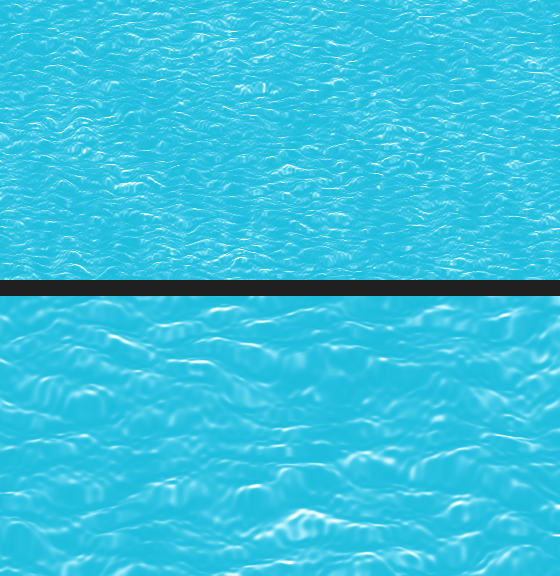
Top: the whole. Bottom: its middle third, enlarged.
Write a WebGL 2 fragment shader that draws this texture.

```glsl
#version 300 es
precision highp float;
// Sunlit pool water: long low ripples with broken, grainy white glints.
// Layered sines of random length and heading form each layer; the layers
// bend one another, and their normalized sum is lifted into a bright tail.

uniform vec2 u_resolution;
out vec4 fragColor;

const float TAU = 6.28319;

vec3 hash3(float n) {
    return fract(sin(n * vec3(12.9898, 78.233, 39.425) + vec3(1.3, 4.1, 7.7)) * 4375.85);
}

// Sum of plane waves with unit variance. Lengths lie between shortest and
// longest; spread is the largest tilt of a crest from the horizontal.
float waves(vec2 p, float shortest, float longest, float spread, float seed, int count) {
    float sum = 0.0;
    for (int i = 0; i < count; i++) {
        vec3 h = hash3(seed + float(i));
        float tilt = spread * (2.0 * h.x - 1.0);
        float wavelength = shortest * pow(longest / shortest, h.y);
        vec2 heading = vec2(sin(tilt), cos(tilt));
        sum += sin(TAU * (dot(p, heading) / wavelength + h.z));
    }
    return sum * sqrt(2.0 / float(count));
}

// Thin bright lines along the zero crossings of a wave field.
float ridge(float field) {
    return (0.8 - abs(field)) / 0.6;
}

// Rare high values become bright glints, the rest stays near zero.
float glintTone(float height) {
    return 1.0 - exp(-0.07 * exp(1.25 * height));
}

// From deep cyan through pale aqua to white.
vec3 waterColor(float tone) {
    return 1.0 - vec3(0.885, 0.26, 0.137) * pow(vec3(1.0 - tone), vec3(1.0, 1.3, 2.2));
}

void main() {
    vec2 p = gl_FragCoord.xy / u_resolution.y;

    // Slow undulation bends every crest
    float calm = waves(p, 0.3, 0.8, 1.2, 11.0, 7);
    vec2 bent = p + vec2(0.0, 0.006) * waves(p, 0.09, 0.18, 1.5, 37.0, 12);

    // Ripples, with their upper flanks steepened
    float lift = waves(bent, 0.026, 0.062, 0.45, 71.0, 24);
    vec2 steep = bent - vec2(0.0, 0.003) * lift;
    float ripple = waves(steep, 0.026, 0.062, 0.45, 71.0, 24);

    // Fine detail rides on the ripples
    float crest = ridge(waves(steep, 0.034, 0.065, 0.5, 123.0, 20));
    float streak = waves(steep, 0.012, 0.022, 0.42, 171.0, 24);
    float grain = waves(steep, 0.009, 0.014, 1.0, 223.0, 22);

    float height = 0.6 * ripple + 0.45 * crest + 0.42 * streak + 0.28 * grain + 0.2 * calm;
    fragColor = vec4(waterColor(glintTone(height / 0.92)), 1.0);
}
```
